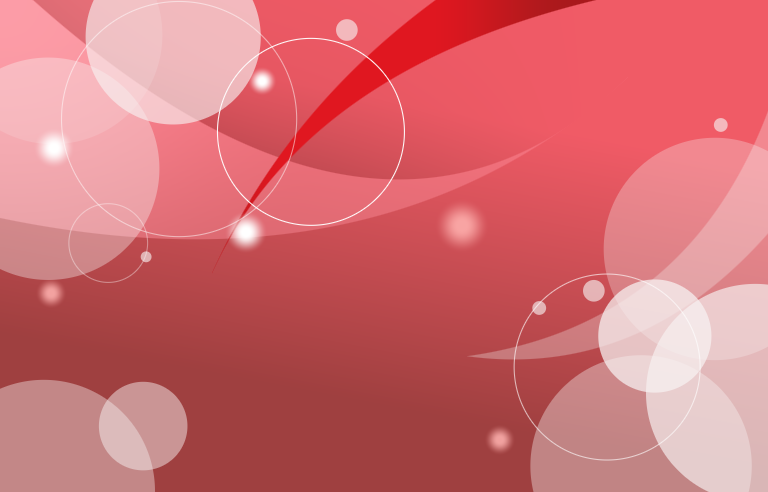
A Shadertoy shader for this background:

```glsl
// Red abstract backdrop: curved ribbons, translucent discs, thin rings and soft glows.

// All lengths are in canvas heights, origin at the lower left.
const vec3 DEEP_RED    = vec3(0.625, 0.25, 0.25);
const vec3 CORAL       = vec3(0.94, 0.355, 0.40);
const vec3 PINK        = vec3(1.0, 0.57, 0.62);
const vec3 SCARLET     = vec3(0.88, 0.09, 0.125);
const vec3 DARK_RIBBON = vec3(0.66, 0.10, 0.11);
const vec3 PALE        = vec3(0.97, 0.95, 0.95);
const vec3 GLOW_PINK   = vec3(1.0, 0.70, 0.69);

const vec2  RAMP_AXIS  = vec2(0.187, 0.982);
const vec2  RAMP_RANGE = vec2(0.32, 0.93);
const float SHADE      = 0.10;
const float BLADE_ALPHA = 0.30;
const float DOT_ALPHA  = 0.62;
const float RING_WIDTH = 0.0022;

// Quadratic curves: start, control, end, with x always increasing.
const vec2 SWEEP_TOP[3]  = vec2[](vec2(0.067, 1.0), vec2(0.783, 0.360), vec2(1.276, 0.843));
const vec2 SWEEP_LOW[3]  = vec2[](vec2(0.0, 0.557), vec2(0.783, 0.394), vec2(1.276, 0.843));
const vec2 BLADE_TOP[3]  = vec2[](vec2(0.949, 0.276), vec2(1.402, 0.339), vec2(1.565, 0.785));
const vec2 BLADE_LOW[3]  = vec2[](vec2(0.949, 0.276), vec2(1.301, 0.228), vec2(1.565, 0.530));
const vec2 RIBBON_TOP[3] = vec2[](vec2(0.431, 0.445), vec2(0.579, 0.776), vec2(0.888, 1.002));
const vec2 RIBBON_LOW[3] = vec2[](vec2(0.431, 0.445), vec2(0.620, 0.860), vec2(1.220, 1.002));

// Circles: centre, radius, opacity.
const vec4 DISCS[9] = vec4[](
    vec4(0.108, 0.929, 0.222, 0.16), vec4(0.098, 0.657, 0.226, 0.37),
    vec4(0.352, 0.925, 0.178, 0.63), vec4(0.089, 0.002, 0.226, 0.40),
    vec4(0.291, 0.134, 0.090, 0.48), vec4(1.453, 0.494, 0.226, 0.30),
    vec4(1.303, 0.053, 0.225, 0.38), vec4(1.535, 0.201, 0.222, 0.66),
    vec4(1.331, 0.317, 0.115, 0.72));
const vec3 DOTS[5] = vec3[](
    vec3(0.705, 0.939, 0.022), vec3(1.465, 0.746, 0.014), vec3(1.207, 0.409, 0.022),
    vec3(1.096, 0.374, 0.014), vec3(0.297, 0.478, 0.011));
const vec4 RINGS[4] = vec4[](
    vec4(0.364, 0.758, 0.239, 0.50), vec4(0.632, 0.732, 0.190, 0.95),
    vec4(0.220, 0.506, 0.080, 0.38), vec4(1.234, 0.254, 0.189, 0.62));
// Glows: centre, radius, whiteness.
const vec4 GLOWS[6] = vec4[](
    vec4(0.341, 0.835, 0.030, 1.0) + vec4(0.192, 0.0, 0.0, 0.0),
    vec4(0.110, 0.699, 0.042, 1.0), vec4(0.500, 0.528, 0.044, 1.0),
    vec4(0.939, 0.541, 0.056, 0.0), vec4(0.104, 0.404, 0.032, 0.0),
    vec4(1.016, 0.106, 0.032, 0.0));

// Height of a quadratic curve above a given x.
float curveHeight(float x, vec2 curve[3]) {
    float a = curve[0].x - 2.0 * curve[1].x + curve[2].x;
    float b = 2.0 * (curve[1].x - curve[0].x);
    float c = curve[0].x - x;
    float t = clamp(-2.0 * c / (b + sqrt(max(b * b - 4.0 * a * c, 0.0))), 0.0, 1.0);
    return mix(mix(curve[0].y, curve[1].y, t), mix(curve[1].y, curve[2].y, t), t);
}

// Smooth coverage, one where d is positive.
float coverage(float d) {
    return clamp(d / max(fwidth(d), 1e-5) + 0.5, 0.0, 1.0);
}

// Area enclosed between two curves.
float band(vec2 p, vec2 top[3], vec2 low[3]) {
    float inside = coverage(curveHeight(p.x, top) - p.y) * coverage(p.y - curveHeight(p.x, low));
    return inside * step(low[0].x, p.x) * step(p.x, low[2].x);
}

float disc(vec2 p, vec3 circle, float pixel) {
    return clamp((circle.z - length(p - circle.xy)) / pixel + 0.5, 0.0, 1.0);
}

void mainImage(out vec4 fragColor, in vec2 fragCoord) {
    vec2 p = fragCoord / iResolution.y;
    float pixel = 1.0 / iResolution.y;

    // Tilted base gradient, shaded just above the sweep
    float ramp = (dot(p, RAMP_AXIS) - RAMP_RANGE.x) / (RAMP_RANGE.y - RAMP_RANGE.x);
    vec3 color = mix(DEEP_RED, CORAL, clamp(ramp, 0.0, 1.0));
    float above = p.y - curveHeight(p.x, SWEEP_TOP);
    float shade = coverage(above) * exp(-max(above, 0.0) / 0.18);
    color *= 1.0 - SHADE * shade * (1.0 - smoothstep(0.6, 1.2, p.x));

    // Pink sweep, brightest in the upper left corner
    float sweepAlpha = mix(0.90, 0.42, smoothstep(0.0, 0.75, distance(p, vec2(0.0, 1.0))));
    color = mix(color, PINK, sweepAlpha * band(p, SWEEP_TOP, SWEEP_LOW));

    // Pale blade and scarlet ribbon
    color = mix(color, PALE, BLADE_ALPHA * band(p, BLADE_TOP, BLADE_LOW));
    float ribbonDark = smoothstep(0.85, 1.18, p.x) + 0.6 * (1.0 - smoothstep(0.43, 0.58, p.x));
    color = mix(color, mix(SCARLET, DARK_RIBBON, ribbonDark), band(p, RIBBON_TOP, RIBBON_LOW));

    // Translucent discs and small dots
    for (int i = 0; i < 9; i++)
        color = mix(color, PALE, DISCS[i].w * disc(p, DISCS[i].xyz, pixel));
    for (int i = 0; i < 5; i++)
        color = mix(color, PALE, DOT_ALPHA * disc(p, DOTS[i], pixel));

    // Thin rings
    for (int i = 0; i < 4; i++) {
        float offset = abs(length(p - RINGS[i].xy) - RINGS[i].z);
        float line = clamp((0.5 * RING_WIDTH - offset) / pixel + 0.5, 0.0, 1.0);
        color = mix(color, vec3(1.0), RINGS[i].w * line);
    }

    // Soft glows
    for (int i = 0; i < 6; i++) {
        float falloff = 1.0 - smoothstep(0.15, 1.0, length(p - GLOWS[i].xy) / GLOWS[i].z);
        color = mix(color, mix(GLOW_PINK, vec3(1.0), GLOWS[i].w), falloff * mix(0.85, 1.0, GLOWS[i].w));
    }
    fragColor = vec4(color, 1.0);
}
```
